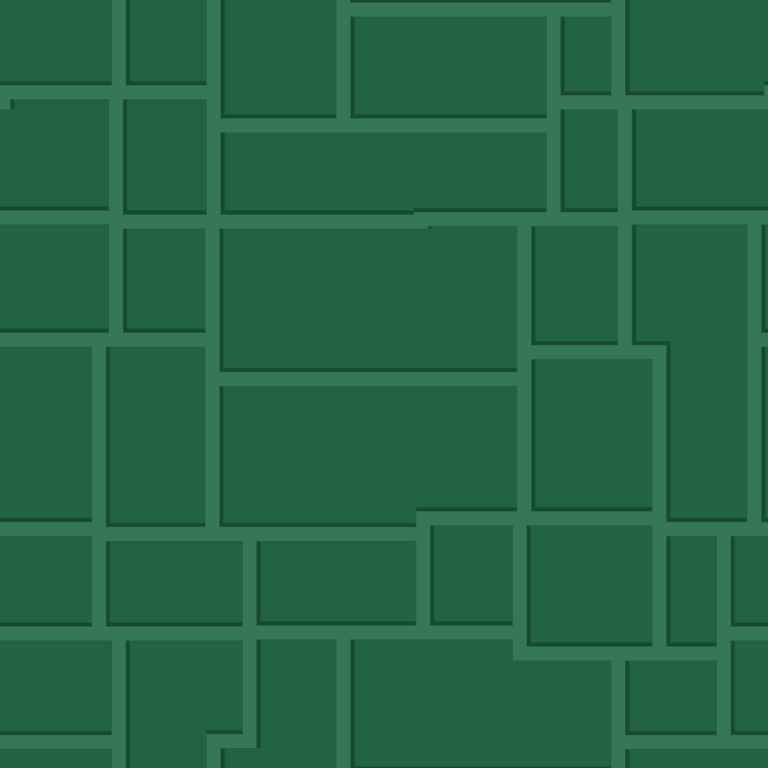
Write a three.js fragment shader that draws this pattern.

```glsl
// Green maze of irregular rectangular rooms with flat walls and a thin shadow
// above and to the right of them. Each point of a jittered grid owns one wall,
// alternately horizontal and vertical, that runs until it meets its neighbours.
varying vec2 vUv;

const float CELLS = 6.0; // even, so that the pattern tiles

// Three random values for a grid point, repeating with the canvas
vec3 hash3(vec2 id) {
  vec3 p = fract((mod(id, CELLS) + 17.0).xyx * vec3(0.1031, 0.1030, 0.0973));
  p += dot(p, p.yxz + 33.33);
  return fract((p.xxy + p.yzz) * p.zyx);
}

// Jittered position in xy, priority in z
vec3 gridPoint(vec2 id) {
  vec3 h = hash3(id);
  return vec3(id + (h.xy - 0.5) * 0.7, h.z);
}

// Soft-edged coverage of an axis-aligned box
float boxMask(vec2 p, vec2 low, vec2 high) {
  vec2 a = clamp((p - low) / (0.002 * CELLS) + 0.5, 0.0, 1.0);
  vec2 b = clamp((high - p) / (0.002 * CELLS) + 0.5, 0.0, 1.0);
  return a.x * a.y * b.x * b.y;
}

void main() {
  vec2 p = vUv * CELLS;
  float halfWall = 0.00925 * CELLS;
  float shadowSize = 0.0052 * CELLS;
  float wall = 0.0;
  float shadow = 0.0;

  for (int j = -1; j <= 2; j++) {
    for (int i = -1; i <= 2; i++) {
      vec2 id = floor(p) + vec2(float(i), float(j));
      vec2 along = mod(id.x + id.y, 2.0) < 0.5 ? vec2(1.0, 0.0) : vec2(0.0, 1.0);
      vec2 across = 1.0 - along;

      vec3 center = gridPoint(id);
      vec3 before = gridPoint(id - along);
      vec3 after = gridPoint(id + along);
      vec3 sideA = gridPoint(id - across);
      vec3 sideB = gridPoint(id + across);

      // The wall spans between the crossing walls at both ends
      float start = dot(before.xy, along);
      float end = dot(after.xy, along);

      // Local priority minima are cut back to their side walls,
      // which merges rooms into L shapes without loose ends
      float lowest = min(min(before.z, after.z), min(sideA.z, sideB.z));
      if (center.z < lowest) {
        float a = dot(sideA.xy, along);
        float b = dot(sideB.xy, along);
        float choice = hash3(id + 2.0).z;
        if (choice < 0.75) start = min(a, b);
        if (choice > 0.25) end = max(a, b);
      }

      vec2 low = along * start + across * center.xy - halfWall;
      vec2 high = along * end + across * center.xy + halfWall;
      wall = max(wall, boxMask(p, low, high));
      shadow = max(shadow, boxMask(p, low, high + shadowSize));
    }
  }

  // Floor, then shadow, then walls on top
  vec3 color = mix(vec3(0.133, 0.392, 0.259), vec3(0.09, 0.285, 0.2), shadow);
  color = mix(color, vec3(0.212, 0.471, 0.333), wall);
  gl_FragColor = vec4(color, 1.0);
}
```
